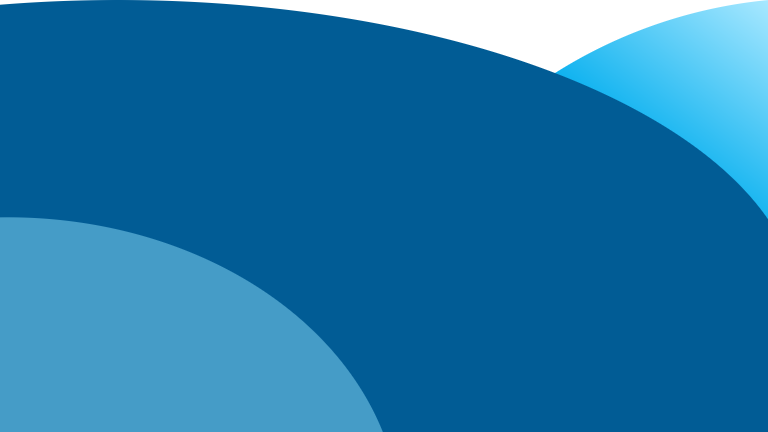
Give the GLSL for this background, as a Shadertoy shader.

```glsl
// Layered flat curves: a pale blue hill over a wide navy dome,
// with a cyan disc shaded by a diagonal gradient behind, on white.
// Each shape is an ellipse whose approximate distance gives a smooth edge.

#define PAPER      vec3(1.0)
#define NAVY       vec3(0.005, 0.36, 0.585)
#define PALE_BLUE  vec3(0.27, 0.61, 0.78)
#define CYAN_DEEP  vec3(0.06, 0.70, 0.94)
#define CYAN_LIGHT vec3(0.66, 0.91, 1.0)
#define GLOW_DIR   vec2(0.6, 0.8)
#define GLOW_RANGE vec2(1.437, 1.867)

// Approximate signed distance to an ellipse, negative inside.
float ellipseDistance(vec2 p, vec2 center, vec2 radii) {
    vec2 q = (p - center) / radii;
    float len = length(q);
    return (len - 1.0) * len / max(length(q / radii), 1e-4);
}

// Dome: the upper half of an ellipse, with straight sides below its center.
float domeDistance(vec2 p, vec2 center, vec2 radii) {
    p.y = max(p.y, center.y);
    return ellipseDistance(p, center, radii);
}

// Antialiased coverage of a shape, one pixel wide.
float coverage(float dist) {
    return clamp(0.5 - dist * iResolution.y, 0.0, 1.0);
}

void mainImage(out vec4 fragColor, in vec2 fragCoord) {
    // Canvas height is one unit, origin at the lower left.
    vec2 p = fragCoord / iResolution.y;

    // Cyan disc, brightening toward the upper right.
    float glow = (dot(p, GLOW_DIR) - GLOW_RANGE.x) / (GLOW_RANGE.y - GLOW_RANGE.x);
    vec3 cyan = mix(CYAN_DEEP, CYAN_LIGHT, clamp(glow, 0.0, 1.0));
    float disc = ellipseDistance(p, vec2(1.885, -0.117), vec2(1.122));
    vec3 color = mix(PAPER, cyan, coverage(disc));

    // Wide navy dome.
    float dome = domeDistance(p, vec2(0.273, 0.272), vec2(1.579, 0.728));
    color = mix(color, NAVY, coverage(dome));

    // Pale hill in the lower left corner.
    float hill = ellipseDistance(p, vec2(0.0185, -0.211), vec2(0.909, 0.708));
    color = mix(color, PALE_BLUE, coverage(hill));

    fragColor = vec4(color, 1.0);
}
```
